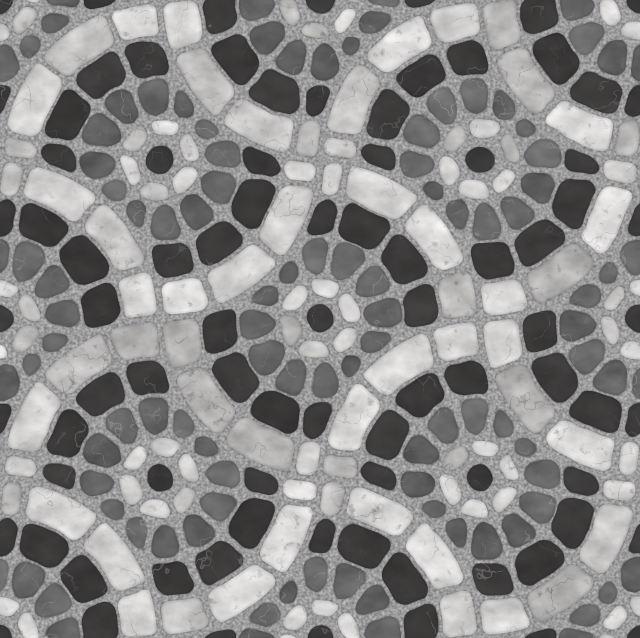
Reproduce this pattern procedurally as a WebGL 2 fragment shader.

```glsl
#version 300 es
precision highp float;
// Pebble mosaic of interlaced stone rosettes set in speckled grey grout.

uniform vec2 u_resolution;
out vec4 outColor;

const float PI = 3.14159265;
const float SQUARES = 4.0;         // grid squares per canvas side, two per repeat
const float GAP = 0.019;           // half of the grout joint
const float HUB_RADIUS = 0.086;
const float WARP = 0.022;          // irregularity of the stone outlines
const float SIZE_JITTER = 0.012;

// Rings from the hub outwards; the square side is the unit length.
const int RINGS = 4;
const float INNER[RINGS] = float[RINGS](0.142, 0.275, 0.525, 0.768);
const float OUTER[RINGS] = float[RINGS](0.250, 0.505, 0.745, 0.985);
const float COUNT[RINGS] = float[RINGS](6.0, 12.0, 12.0, 12.0);
const float SHIFT[RINGS] = float[RINGS](0.35, 0.087, 0.087, 0.087);
const float ROUND[RINGS] = float[RINGS](0.045, 0.075, 0.070, 0.060);

const vec3 GROUT = vec3(0.615, 0.615, 0.62);
const vec3 PALE  = vec3(0.855, 0.85, 0.845);
const vec3 GREY  = vec3(0.395, 0.395, 0.395);
const vec3 DARK  = vec3(0.235, 0.225, 0.225);

vec2 hash2(vec2 v) {
    vec3 q = fract(v.xyx * vec3(0.1031, 0.1030, 0.0973));
    q += dot(q, q.yzx + 33.33);
    return fract((q.xx + q.yz) * q.zy);
}

float corner(vec2 cell, vec2 f, vec2 o) {
    float a = 2.0 * PI * hash2(cell + o).x;
    return dot(vec2(cos(a), sin(a)), f - o);
}

float gradientNoise(vec2 v) {
    vec2 i = floor(v), f = fract(v);
    vec2 u = f * f * f * (f * (f * 6.0 - 15.0) + 10.0);
    return mix(mix(corner(i, f, vec2(0, 0)), corner(i, f, vec2(1, 0)), u.x),
               mix(corner(i, f, vec2(0, 1)), corner(i, f, vec2(1, 1)), u.x), u.y);
}

float fbm(vec2 v) {
    float sum = 0.0, amp = 0.6;
    for (int i = 0; i < 4; i++) {
        sum += amp * gradientNoise(v);
        v = mat2(1.6, 1.2, -1.2, 1.6) * v + 7.3;
        amp *= 0.5;
    }
    return sum;
}

// Intersection of three edges with rounded corners.
float roundedMax(vec3 e, float radius) {
    e += radius;
    return min(max(e.x, max(e.y, e.z)), 0.0) + length(max(e, 0.0)) - radius;
}

// Polished marble: cloudy pale stones, finely veined dark ones.
vec3 stoneColor(int ring, vec2 p, vec2 rnd) {
    vec2 q = p + rnd * 40.0;
    float cloud = fbm(q * vec2(5.0, 7.0));
    float line = fbm(q * 3.5 + 11.0);
    float vein = 1.0 - smoothstep(0.0, 0.022, abs(line));
    vein *= smoothstep(-0.1, 0.3, gradientNoise(q * 5.0 + 3.0));
    if (ring == 0 || ring == 3) {
        float wear = 0.17 * rnd.x * rnd.x * rnd.x;
        float pits = smoothstep(0.15, 0.45, fbm(q * 14.0)) * rnd.y;
        return PALE + 0.05 * (rnd.y - 0.5) - wear + 0.24 * cloud - 0.10 * vein - 0.20 * pits;
    }
    if (ring == 1) return GREY + 0.08 * (rnd.x - 0.5) + 0.14 * cloud + 0.10 * vein;
    return DARK + 0.03 * (rnd.x - 0.5) + 0.06 * cloud + 0.16 * vein * rnd.y;
}

void main() {
    vec2 p = SQUARES * gl_FragCoord.xy / u_resolution;
    float px = SQUARES / min(u_resolution.x, u_resolution.y);

    // Two rosette lattices take turns lying on top, square by square.
    vec2 evenCenter = 2.0 * floor(p * 0.5 + 0.5);
    vec2 oddCenter = 2.0 * floor(p * 0.5) + 1.0;
    bool evenOnTop = mod(floor(p.x) + floor(p.y), 2.0) < 0.5;
    bool insideTop = length(p - (evenOnTop ? evenCenter : oddCenter)) < 1.0;
    bool isEven = evenOnTop == insideTop;
    vec2 center = isEven ? evenCenter : oddCenter;
    vec2 local = p - center;

    // Neighbouring discs that cover this rosette on one diagonal.
    vec2 diagonal = isEven ? vec2(1, -1) : vec2(1, 1);
    float cover = min(length(local - diagonal), length(local + diagonal));
    float cut = GAP + 1.0 - cover;

    // Irregular polar frame.
    vec2 wobble = vec2(gradientNoise(p * 4.0), gradientNoise(p * 4.0 + 31.7))
                + 0.4 * vec2(gradientNoise(p * 11.0), gradientNoise(p * 11.0 + 17.1));
    vec2 w = local + WARP * wobble;
    float r = length(w);
    float angle = atan(w.y, w.x);

    // Hub, then the nearest stone of the rings.
    float dist = r - HUB_RADIUS;
    int kind = 2;
    vec2 rnd = hash2(center * 7.0 + 3.0);
    for (int k = 0; k < RINGS; k++) {
        float stride = 2.0 * PI / COUNT[k];
        float sector = floor((angle - SHIFT[k]) / stride + 0.5);
        float da = angle - SHIFT[k] - sector * stride;
        vec2 id = center * 13.0 + vec2(mod(sector + COUNT[k], COUNT[k]), float(k) * 5.0);
        vec2 h = hash2(id + 101.0);
        float radial = abs(r - 0.5 * (INNER[k] + OUTER[k])) - 0.5 * (OUTER[k] - INNER[k]);
        float wedge = r * sin(abs(da) - 0.5 * stride) + GAP;
        float d = roundedMax(vec3(radial, wedge, cut), ROUND[k]) + SIZE_JITTER * (h.y - 0.4);
        d = max(d, length(local) - 1.0 + GAP);
        if (d < dist) { dist = d; kind = k; rnd = h; }
    }

    // Speckled grout, a little darker beside the stones.
    float grain = gradientNoise(p * 62.0) + 0.7 * gradientNoise(p * 37.0 + 9.0);
    vec3 grout = GROUT + 0.17 * grain - 0.07 * (1.0 - smoothstep(0.0, 0.014, dist));

    // Stones with softly worn rims.
    vec3 stone = stoneColor(kind, p, rnd);
    stone *= 1.0 - 0.10 * smoothstep(-0.022, 0.0, dist);

    float mask = 1.0 - smoothstep(-0.75 * px, 0.75 * px, dist);
    outColor = vec4(clamp(mix(grout, stone, mask), 0.0, 1.0), 1.0);
}
```
